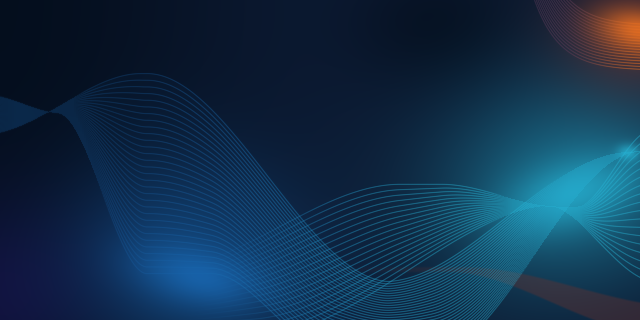
A Shadertoy shader for this background:

```glsl
// Dark navy backdrop with glowing blue, cyan and orange ribbons of fine lines.
#define LINE_HALF_WIDTH 0.0011
#define BLUE_LINES 30.0
#define CYAN_LINES 17.0
#define EMBER_LINES 16.0
#define LINE_OPACITY 0.42

const vec3 NAVY = vec3(0.045, 0.100, 0.195);
const vec3 NIGHT = vec3(0.016, 0.055, 0.115);
const vec3 INDIGO = vec3(0.075, 0.070, 0.260);
const vec3 BLUE = vec3(0.100, 0.430, 0.740);
const vec3 CYAN = vec3(0.150, 0.710, 0.840);
const vec3 ORANGE = vec3(0.900, 0.430, 0.130);
const vec3 RUST = vec3(0.430, 0.190, 0.170);

// Elliptical Gaussian falloff, rotated by angle.
float glow(vec2 p, vec2 center, vec2 size, float angle) {
    float c = cos(angle), s = sin(angle);
    vec2 q = mat2(c, -s, s, c) * (p - center) / size;
    return exp(-dot(q, q));
}

// Position across a ribbon: 0 on the first edge, 1 on the second.
float across(float y, float first, float second) {
    float span = second - first;
    return (y - first) / (span < 0.0 ? min(span, -0.003) : max(span, 0.003));
}

// Evenly spaced strands between the two edges of a ribbon.
float strands(float s, float count) {
    float v = s * count;
    float density = max(length(vec2(dFdx(v), dFdy(v))) * iResolution.y, 0.001);
    float d = abs(v - clamp(round(v), 0.0, count)) / density;
    float soft = 0.8 / iResolution.y;
    float line = 1.0 - smoothstep(max(LINE_HALF_WIDTH - soft, 0.0), LINE_HALF_WIDTH + soft, d);
    float inside = step(0.0, s) * step(s, 1.0);
    float average = min(2.0 * LINE_HALF_WIDTH * density, 0.8) * inside;
    return mix(line, average, smoothstep(0.35, 0.8, density * soft));
}

// Soft-edged fill of the band between two heights.
float band(float y, float low, float high) {
    float soft = 1.5 / iResolution.y;
    return smoothstep(low - soft, low + soft, y) * (1.0 - smoothstep(high - soft, high + soft, y));
}

vec3 backdrop(vec2 p) {
    vec3 col = mix(NIGHT, NAVY, smoothstep(0.0, 1.15, p.x));
    col = mix(col, NIGHT, 0.8 * glow(p, vec2(1.38, 0.91), vec2(0.28, 0.20), 0.0));
    col = mix(col, INDIGO, 0.85 * glow(p, vec2(0.0, 0.08), vec2(0.34, 0.30), 0.0));

    // Blue pool at the lower left
    col = mix(col, BLUE, 0.48 * glow(p, vec2(0.58, 0.18), vec2(0.36, 0.31), -0.3));
    col = mix(col, BLUE, 0.72 * glow(p, vec2(0.63, 0.135), vec2(0.20, 0.09), -0.22));

    // Cyan halo, bright crest and spark
    col = mix(col, CYAN, 0.50 * glow(p, vec2(1.79, 0.43), vec2(0.42, 0.33), 0.2));
    col = mix(col, CYAN, 0.72 * glow(p, vec2(1.79, 0.395), vec2(0.22, 0.10), 0.30));
    col = mix(col, CYAN, 0.75 * glow(p, vec2(1.963, 0.523), vec2(0.035, 0.026), 0.0));

    // Ember in the upper right corner
    col = mix(col, RUST, 0.62 * glow(p, vec2(1.99, 0.90), vec2(0.23, 0.19), 0.0));
    return mix(col, ORANGE, 0.90 * glow(p, vec2(2.0, 0.905), vec2(0.13, 0.065), -0.15));
}

void mainImage(out vec4 fragColor, in vec2 fragCoord) {
    vec2 p = fragCoord / iResolution.xy * vec2(2.0, 1.0);
    float x = p.x;
    vec3 col = backdrop(p);
    vec3 lineColor = mix(BLUE * 0.9, CYAN, smoothstep(0.5, 1.5, x));

    // Rust band sweeping down to the right
    float rustHigh = 0.165 - 0.125 * smoothstep(1.45, 2.15, x);
    float rustLow = 0.150 - 0.190 * smoothstep(1.40, 2.05, x);
    col = mix(col, RUST, 0.38 * band(p.y, rustLow, rustHigh) * smoothstep(0.95, 1.75, x));

    // Long blue ribbon: crest at the left, trough, then a rise to the spark
    float crest = 0.58 + 0.19 * smoothstep(-0.05, 0.44, x)
        - 0.65 * smoothstep(0.46, 1.22, x) + 0.405 * smoothstep(1.20, 1.97, x);
    float hem = 0.705 - 0.06 * smoothstep(-0.05, 0.20, x) - 0.50 * smoothstep(0.18, 0.46, x)
        - 0.25 * smoothstep(0.66, 1.05, x) + 0.63 * smoothstep(1.35, 2.0, x);
    float fade = mix(0.45, 1.0, smoothstep(0.1, 0.9, x));
    float veil = band(p.y, min(crest, hem), max(crest, hem));
    col = mix(col, BLUE, veil * mix(0.16, 0.035, smoothstep(0.0, 0.45, x)));
    col = mix(col, lineColor, LINE_OPACITY * fade * strands(across(p.y, hem, crest), BLUE_LINES));

    // Cyan ribbon: pinched below the halo, fanning out on both sides
    float top = 0.16 + 0.264 * smoothstep(0.50, 1.25, x)
        - 0.07 * smoothstep(1.38, 1.75, x) + 0.24 * smoothstep(1.80, 2.04, x);
    float base = -0.05 + 0.41 * smoothstep(0.80, 1.75, x) - 0.24 * smoothstep(1.70, 2.05, x);
    float reveal = smoothstep(0.55, 1.1, x);
    col = mix(col, lineColor, LINE_OPACITY * reveal * strands(across(p.y, base, top), CYAN_LINES));

    // Ember ribbon curling in from the top edge
    float decay = exp(-(max(x, 1.6) - 1.66) / 0.08);
    float emberLow = 0.78 + 0.25 * decay;
    float emberHigh = 0.92 + 0.36 * decay;
    vec3 emberColor = mix(vec3(0.34, 0.22, 0.34), ORANGE, smoothstep(1.75, 2.0, x));
    col = mix(col, emberColor, 0.5 * strands(across(p.y, emberLow, emberHigh), EMBER_LINES));

    fragColor = vec4(col, 1.0);
}
```
